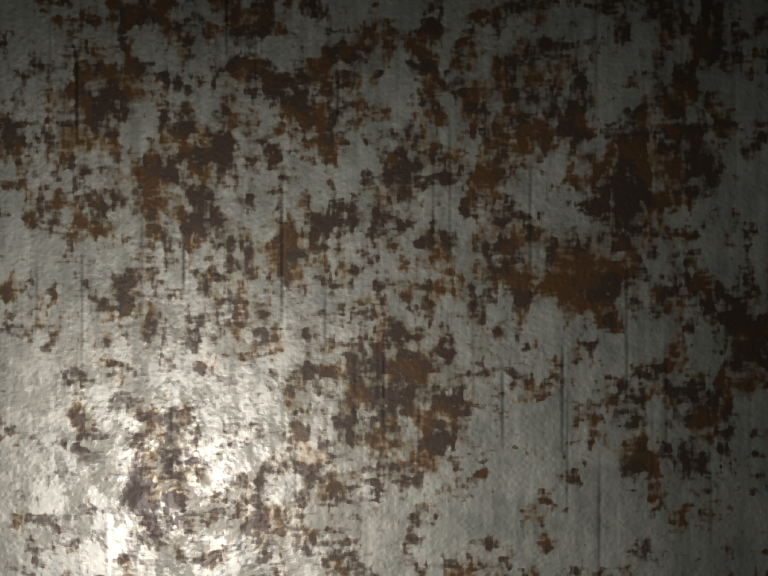
A WebGL 2 fragment shader for this texture:

```glsl
#version 300 es
precision highp float;
// Rusty, worn sheet metal lit by one soft lamp at the lower left.
// Layered cellular noise makes ragged rust, stains and relief; random
// segments in repeated columns make the thin vertical scratches.
uniform vec2 u_resolution;
out vec4 fragColor;

vec3 hash3(vec2 p) {
  vec3 q = fract(p.xyx * vec3(0.1031, 0.1030, 0.0973));
  q += dot(q, q.yxz + 33.33);
  return fract((q.xxy + q.yzz) * q.zyx);
}

// Random cell values blended by distance to their jittered centres.
float cellNoise(vec2 p) {
  vec2 cell = floor(p), f = fract(p);
  float sum = 0.0, total = 0.0;
  for (int y = -1; y <= 1; y++)
    for (int x = -1; x <= 1; x++) {
      vec2 o = vec2(x, y);
      vec3 h = hash3(cell + o + 200.0);
      vec2 d = o + 0.15 + 0.7 * h.xy - f;
      float w = exp(-6.5 * dot(d, d));
      sum += w * h.z;
      total += w;
    }
  return sum / total;
}

float layered(vec2 p, int octaves, float gain) {
  float sum = 0.0, total = 0.0, amp = 1.0;
  for (int i = 0; i < octaves; i++) {
    sum += amp * cellNoise(p);
    total += amp;
    amp *= gain;
    p = p * 2.03 + vec2(17.3, 9.1);
  }
  return sum / total;
}

// Signed scratch: positive in the dark groove, negative on its bright lip.
float scratches(vec2 p, float columns) {
  float id = floor(p.x * columns);
  vec3 h = hash3(vec2(id, columns));
  vec3 k = hash3(vec2(id + 71.0, columns));
  float x = (fract(p.x * columns) - 0.25 - 0.5 * h.x) / columns;
  float halfLength = 0.05 + 0.13 * k.x;
  float along = 1.0 - smoothstep(0.4, 1.0, abs(p.y - h.y) / halfLength);
  float groove = exp(-pow(x / 0.003, 2.0));
  float lip = exp(-pow((x - 0.006) / 0.003, 2.0));
  return along * (0.3 + 0.7 * k.y) * (groove - 0.35 * lip);
}

void main() {
  vec2 p = gl_FragCoord.xy / u_resolution.y;
  vec2 toLamp = vec2(0.31, 0.13) - p;
  float d2 = dot(toLamp, toLamp);

  // Rust: broken stains with dark cores torn along both axes.
  float broad = layered(p * vec2(8.0, 6.5) + 3.0, 5, 0.8);
  float across = layered(p * vec2(21.0, 46.0) + 31.0, 3, 0.85);
  float down = layered(p * vec2(48.0, 18.0) + 77.0, 3, 0.85);
  float torn = 0.5 * (across + down);
  float bare = 0.075 * exp(-6.0 * d2);
  float stain = smoothstep(0.43, 0.57, 0.65 * broad + 0.35 * torn - bare);
  float core = smoothstep(0.485, 0.595, 0.5 * broad + 0.5 * torn - 0.8 * bare);
  float fleck = smoothstep(0.42, 0.68, layered(p * vec2(25.0, 21.0) + 90.0, 2, 0.8));
  // Thin sideways tears gather where the bare metal meets the light.
  float tears = smoothstep(0.53, 0.66, 0.7 * across + 0.3 * broad) * exp(-5.0 * d2);

  // Worn metal with faint vertical brushing.
  float brushed = layered(p * vec2(75.0, 6.0) + 12.0, 2, 0.7) - 0.5;
  float mottled = layered(p * vec2(19.0, 15.0) + 63.0, 4, 0.8) - 0.5;
  vec3 metal = mix(vec3(0.61, 0.61, 0.56), vec3(0.67, 0.64, 0.59),
                   exp(-4.0 * d2) + 0.6 * mottled);
  metal *= 1.0 + 0.20 * brushed + 0.30 * mottled;

  vec3 stainColour = mix(vec3(0.46, 0.41, 0.33), vec3(0.47, 0.35, 0.21), fleck);
  vec3 coreColour = mix(vec3(0.23, 0.17, 0.13), vec3(0.38, 0.24, 0.12), 0.75 * fleck);
  // The lamp washes the rust toward a cool grey-brown.
  coreColour = mix(coreColour, vec3(0.35, 0.31, 0.29), exp(-4.0 * d2));
  vec3 colour = mix(metal, stainColour, 0.70 * stain);
  colour = mix(colour, coreColour, 0.84 * core);
  colour = mix(colour, vec3(0.33, 0.29, 0.27), 0.45 * tears);

  // Fine grit, shaded along the direction of the lamp.
  vec2 toward = 0.003 * normalize(toLamp + 0.0001);
  vec2 pits = vec2(150.0, 165.0);
  float relief = cellNoise(p * pits) - cellNoise((p + toward) * pits);
  colour *= 1.0 + 0.16 * relief;

  float marks = scratches(p, 11.0) + 0.6 * scratches(p + vec2(0.31, 0.0), 19.0);
  colour *= 1.0 - 0.38 * marks;

  // Lamp falloff, dim upper edge and broken glossy highlights.
  float light = 0.37 + 0.70 * exp(-2.4 * d2);
  light *= 1.0 - 0.32 * smoothstep(0.7, 1.05, p.y);
  light *= 1.0 - 0.22 * smoothstep(0.9, 1.33, p.x);
  colour *= light;
  float gloss = layered(p * vec2(19.0, 14.0) + 51.0, 4, 0.8);
  gloss = smoothstep(0.38, 0.70, gloss + 0.15 * relief) * exp(-13.0 * d2);
  colour += vec3(0.40, 0.40, 0.395) * gloss * (1.0 - 0.5 * core);

  fragColor = vec4(clamp(colour, 0.0, 1.0), 1.0);
}
```
